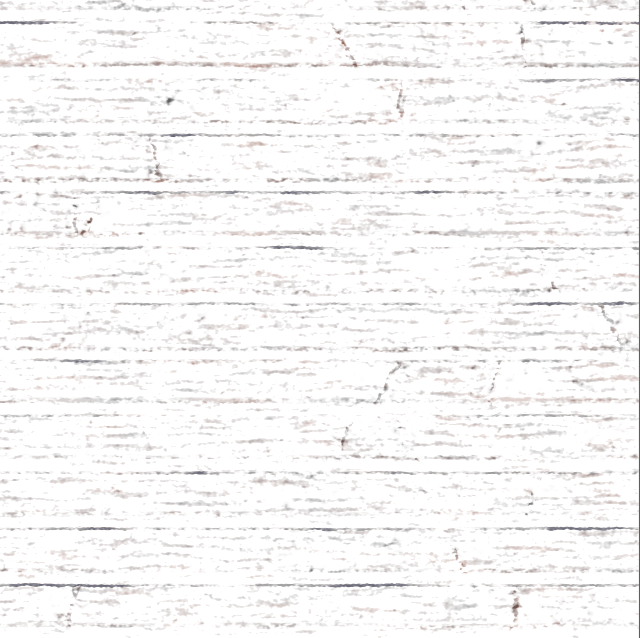
Write a Shadertoy shader that draws this texture.

```glsl
// Whitewashed horizontal planks with ragged grain, worn seams, butt joints and flecks.
#define ROW_PITCH 0.088        // plank height plus gap
#define FIRST_SEAM 0.0838      // height of the lowest seam
#define GAP 0.24               // white strip above each seam, in rows
#define GRAIN_CUT 0.19         // higher means barer planks
#define GRAIN_INK 0.46
#define SEAM_INK 0.42
#define EDGE_INK 0.25
#define JOINT_INK 0.42
#define WARM_INK vec3(0.27, 0.17, 0.15)
#define RUST_INK vec3(0.42, 0.17, 0.10)
#define GREY_INK vec3(0.22, 0.22, 0.23)
#define SLATE_INK vec3(0.19, 0.19, 0.27)

vec2 hash2(vec2 p) {
    vec3 q = fract(p.xyx * vec3(0.1031, 0.1030, 0.0973));
    q += dot(q, q.yzx + 33.33);
    return fract((q.xx + q.yz) * q.zy);
}

float cornerSlope(vec2 cell, vec2 offset) {
    float angle = 6.2832 * hash2(cell).x;
    return dot(vec2(cos(angle), sin(angle)), offset);
}

// Gradient noise, roughly -0.7 to 0.7
float gradientNoise(vec2 p) {
    vec2 i = floor(p), f = p - i;
    vec2 u = f * f * f * (f * (f * 6.0 - 15.0) + 10.0);
    vec2 e = vec2(1.0, 0.0);
    return mix(mix(cornerSlope(i, f), cornerSlope(i + e.xy, f - e.xy), u.x),
               mix(cornerSlope(i + e.yx, f - e.yx), cornerSlope(i + e.xx, f - e.xx), u.x), u.y);
}

// Soft-edged stroke: 1 on the centre line, 0 beyond the width
float stroke(float dist, float width) {
    return 1.0 - smoothstep(0.3 * width, width, abs(dist));
}

void mainImage(out vec4 fragColor, in vec2 fragCoord) {
    vec2 uv = fragCoord / iResolution.xy;

    // Shared noises: slow waver, ragged breakup in two sizes, broad wear
    float waver = gradientNoise(uv * vec2(9.0, 14.0) + 3.0);
    float jitter = gradientNoise(uv * vec2(60.0, 50.0) + 17.0);
    float wear = gradientNoise(uv * vec2(9.0, 30.0) + 90.0);
    float crumb = gradientNoise(uv * vec2(180.0, 240.0) + 70.0);
    float ragged = gradientNoise(uv * vec2(75.0, 150.0) + 40.0) + 0.6 * crumb;

    // Plank coordinates: v counts rows upward from a seam
    float v = (uv.y - FIRST_SEAM) / ROW_PITCH + 0.02 * jitter + 0.02 * crumb;
    float row = floor(v), f = v - row;
    float plank = smoothstep(GAP - 0.07, GAP + 0.02, f) * (1.0 - smoothstep(0.94, 1.0, f));

    // Butt joints: broken, leaning cracks with flecks around them
    float joint = 0.0, scuff = 0.0;
    for (int k = 0; k < 3; k++) {
        vec2 place = hash2(vec2(row + 50.0, float(k) * 7.0 + 11.0));
        vec2 state = hash2(vec2(row + 150.0, float(k) * 5.0 + 31.0));
        float lean = (place.y - 0.5) * abs(place.y - 0.5) * 0.2;
        float away = uv.x - place.x - lean * (f - 0.6) + 0.01 * jitter + 0.003 * crumb;
        float reach = smoothstep(-0.1, 0.35, 0.5 * state.x - 0.15 + 0.8 * ragged + 0.7 * wear);
        joint += stroke(away, 0.0045) * reach * plank * step(0.4, state.y);
        scuff += exp(-away * away * 1500.0) * plank * state.x;
    }

    // Wood grain: thin runs torn up by the ragged noise
    float lift = uv.y + 0.006 * waver + 0.0012 * jitter;
    float streak = gradientNoise(vec2(uv.x * 8.0 + row * 13.0, lift * 112.0));
    float fibre = gradientNoise(vec2(uv.x * 26.0, lift * 150.0 + 60.0));
    float grain = 0.85 * streak + 0.5 * fibre + 0.55 * ragged + 0.15 * wear;
    grain -= GRAIN_CUT + 0.18 * (1.0 - plank);
    float ink = 0.045 * smoothstep(0.0, 0.06, grain) + GRAIN_INK * max(grain, 0.0);

    // Scattered flecks, denser beside the joints
    float fleck = gradientNoise(mat2(60.0, 25.0, -35.0, 65.0) * uv) + 0.35 * ragged;
    ink += 0.9 * scuff * max(fleck - 0.2, 0.0) + 0.9 * plank * max(fleck - 0.47, 0.0);

    // Seam under each gap: fades in and out, with a few bolder slate runs
    float seamRow = floor(v + 0.5);
    vec2 seamTrait = hash2(vec2(seamRow + 60.0, 41.0));
    float run = gradientNoise(vec2(uv.x * 5.0, seamRow * 3.7 + 0.4))
              + 0.5 * gradientNoise(vec2(uv.x * 15.0, seamRow * 5.9 + 0.3));
    float slateRun = smoothstep(0.22, 0.4, run);
    float seamFade = smoothstep(-0.35, 0.4, run + 0.6 * ragged + 0.3 * jitter + 0.3 * (seamTrait.x - 0.5));
    float seamWidth = 0.031 + 0.012 * jitter + 0.006 * slateRun;
    float seam = stroke(v - seamRow + 0.025 * waver + 0.03 * (seamTrait.y - 0.5), seamWidth) * seamFade;
    ink = mix(ink, SEAM_INK * (0.9 + 0.65 * slateRun + 0.4 * ragged), seam);

    // Paler, wider lower edge of the plank above the gap, uneven from row to row
    vec2 rowTrait = hash2(vec2(row + 20.0, 77.0));
    float edgeRun = gradientNoise(vec2(uv.x * 7.0 + 30.0, row * 5.3 + 0.7));
    float edge = stroke(f - GAP + 0.04 * waver + 0.08 * (rowTrait.y - 0.5), 0.042 + 0.02 * rowTrait.x);
    edge *= smoothstep(-0.3, 0.5, 0.8 * edgeRun + 0.9 * ragged + 0.4 * (rowTrait.x - 0.5));
    ink += edge * EDGE_INK * (0.8 + 0.6 * rowTrait.y);
    ink += joint * JOINT_INK * (0.75 + 0.6 * ragged);

    // Ink hue drifts between grey, warm and rust; bold seams turn slate
    float hue = gradientNoise(uv * vec2(9.0, 36.0) + 140.0);
    vec3 inkColor = mix(WARM_INK, RUST_INK, smoothstep(0.05, 0.4, hue));
    inkColor = mix(inkColor, GREY_INK, smoothstep(0.05, 0.4, -hue));
    inkColor = mix(inkColor, mix(GREY_INK, SLATE_INK, slateRun), seam);

    vec3 color = mix(vec3(1.0), inkColor, clamp(ink, 0.0, 0.8));

    // Thin dark border on the right
    color = mix(color, GREY_INK + 0.15, smoothstep(0.9975, 0.9985, uv.x));
    fragColor = vec4(color, 1.0);
}
```
